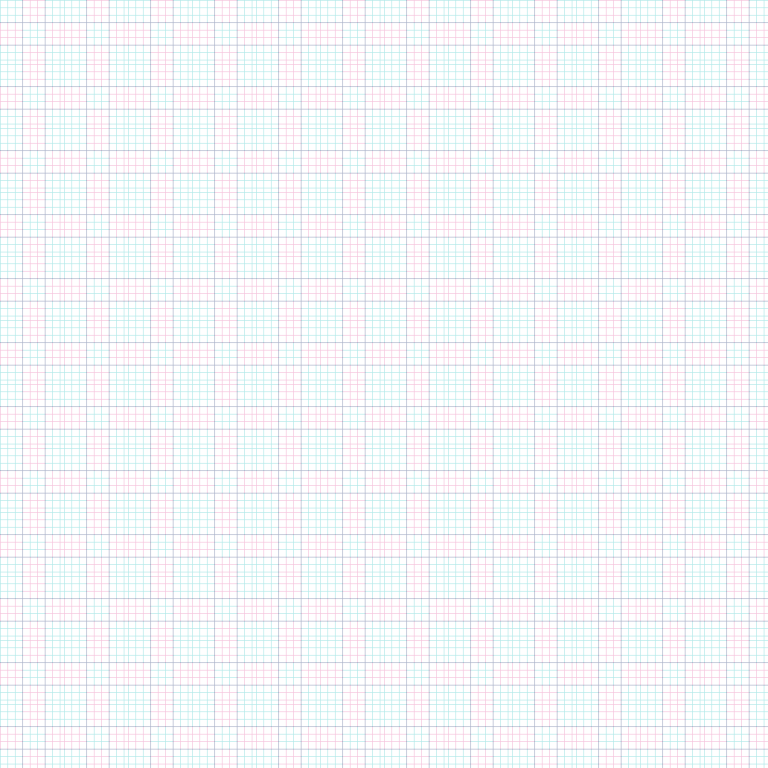
This pattern is drawn by a three.js fragment shader. Its source:

```glsl
varying vec2 vUv;

const float REPEATS = 12.0;
const float TILE = 60.0;        // tile side, in grid units
const float PITCH = 7.0;        // spacing of the ruled lines
const float LINE_WIDTH = 0.6;
const vec3 CYAN = vec3(0.69, 0.91, 0.91);
const vec3 PINK = vec3(0.96, 0.76, 0.86);

// Share of a pixel covered by a stripe that wraps around the tile, per axis
vec2 stripe(vec2 p, float centre, float width, vec2 pixel) {
  vec2 d = abs(mod(p - centre + 0.5 * TILE, TILE) - 0.5 * TILE);
  return clamp(0.5 * (pixel + width) - d, vec2(0.0), min(pixel, vec2(width))) / pixel;
}

// Joins the coverage of vertical and horizontal stripes
float unite(vec2 cover) {
  return 1.0 - (1.0 - cover.x) * (1.0 - cover.y);
}

void main() {
  vec2 p = vec2(vUv.x, 1.0 - vUv.y) * REPEATS * TILE;
  vec2 pixel = max(fwidth(p), vec2(0.0001));

  // Ruled lines: the third and sixth separate the cells
  vec2 thin = vec2(0.0);
  vec2 border = vec2(0.0);
  for (int i = 0; i < 9; i++) {
    vec2 cover = stripe(p, float(i) * PITCH + 0.5 * LINE_WIDTH, LINE_WIDTH, pixel);
    if (i == 3 || i == 6) border += cover;
    else thin += cover;
  }

  // Narrow and wide cells alternate between the two inks
  vec2 narrow = stripe(p, 4.5 * PITCH + 0.5 * LINE_WIDTH, 3.0 * PITCH, pixel);
  float checker = narrow.x + narrow.y - 2.0 * narrow.x * narrow.y;
  vec3 ink = mix(CYAN, PINK, checker);

  // Both inks overlap on the cell borders
  vec3 colour = mix(vec3(1.0), ink, unite(min(thin, 1.0)));
  colour *= mix(vec3(1.0), CYAN * PINK, unite(min(border, 1.0)));

  gl_FragColor = vec4(colour, 1.0);
}
```
